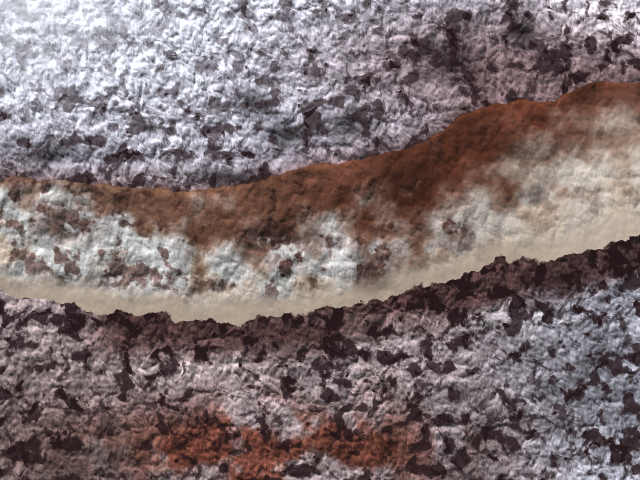
This texture is drawn by a Shadertoy shader. Its source:

```glsl
// Draws a smooth clay-lined groove crossing rough, pitted grey-brown rock.

float hash(vec2 p) {
    return fract(sin(dot(p, vec2(127.1, 311.7))) * 43758.5453);
}

float noise(vec2 p) {
    vec2 cell = floor(p), f = fract(p);
    vec2 u = f * f * (3.0 - 2.0 * f);
    float low = mix(hash(cell), hash(cell + vec2(1, 0)), u.x);
    float high = mix(hash(cell + vec2(0, 1)), hash(cell + vec2(1, 1)), u.x);
    return mix(low, high, u.y);
}

float fbm(vec2 p) {
    float sum = 0.0, amp = 0.5;
    for (int i = 0; i < 5; i++) {
        sum += amp * noise(p);
        p = mat2(1.6, 1.2, -1.2, 1.6) * p + 7.3;
        amp *= 0.5;
    }
    return sum;
}

// Rounded crumbs separated by sharp creases
float lumps(vec2 p) {
    float sum = 0.0, amp = 0.5;
    for (int i = 0; i < 4; i++) {
        sum += amp * abs(2.0 * noise(p) - 1.0);
        p = mat2(1.6, 1.2, -1.2, 1.6) * p + 3.7;
        amp *= 0.55;
    }
    return sum;
}

// Slope of the crumbs toward a light at the upper left
float relief(vec2 p, float scale, float reach) {
    vec2 toLight = vec2(-0.5, 0.86) * reach;
    return lumps(p * scale) - lumps((p + toLight) * scale);
}

// Soft elliptical blob
float spot(vec2 p, float x, float y, float w, float h) {
    vec2 d = (p - vec2(x, y)) / vec2(w, h);
    return exp(-dot(d, d));
}

float upperEdge(float x) {
    return 0.630 - 0.024 * smoothstep(0.0, 0.33, x) + 0.075 * smoothstep(0.4, 0.85, x)
         + 0.107 * smoothstep(0.8, 1.05, x) + 0.045 * smoothstep(1.13, 1.25, x);
}

float lowerEdge(float x) {
    return 0.392 - 0.057 * smoothstep(-0.1, 0.4, x) + 0.066 * smoothstep(0.55, 0.92, x)
         + 0.055 * smoothstep(0.9, 1.05, x) + 0.058 * smoothstep(1.1, 1.36, x);
}

// Grainy shading shared by both rock faces; crevice sets how much turns dark
vec3 roughen(vec3 base, vec2 p, float crevice) {
    vec2 q = p + 0.012 * vec2(noise(p * 30.0), noise(p * 30.0 + 17.0));
    float slope = relief(q, 14.0, 0.010) * 1.3 + relief(q + 4.0, 38.0, 0.006) * 1.5;
    float grain = noise(p * 170.0) - 0.5;
    float hollow = smoothstep(0.45, 0.31, fbm(q * 38.0 + 9.0)) * crevice;
    float crease = smoothstep(0.24, 0.10, lumps(q * 24.0 + 2.0)) * crevice;
    vec3 color = base * clamp(1.05 + slope + 0.35 * grain, 0.3, 1.6);
    return mix(color, vec3(0.14, 0.09, 0.10), clamp(hollow + 0.8 * crease, 0.0, 0.95));
}

vec3 upperRock(vec2 p, float above) {
    float light = clamp(1.1 - length((p - vec2(0.14, 1.0)) * vec2(0.72, 1.9)), 0.0, 1.0);
    vec3 base = mix(vec3(0.50, 0.47, 0.51), vec3(0.83, 0.85, 0.91), light);
    float brown = 0.7 * spot(p, 1.02, 0.87, 0.36, 0.12) + 0.7 * exp(-above * 35.0);
    base = mix(base, vec3(0.40, 0.30, 0.30), clamp(brown, 0.0, 0.75));
    base += 0.25 * spot(p, 1.28, 0.98, 0.15, 0.07);
    // Large sunken places
    float dark = spot(p, 1.09, 0.935, 0.035, 0.03) + 0.7 * spot(p, 0.53, 0.785, 0.04, 0.03)
               + 0.8 * spot(p, 0.59, 0.72, 0.04, 0.03) + spot(p, 0.31, 0.735, 0.016, 0.012)
               + 0.7 * spot(p, 0.94, 0.88, 0.06, 0.04) + 0.6 * spot(p, 0.1, 0.685, 0.1, 0.03)
               + 0.7 * spot(p, 0.72, 0.74, 0.05, 0.03) + 0.8 * spot(p, 0.47, 0.63, 0.07, 0.018);
    return roughen(base * (1.0 - 0.7 * min(dark, 1.0)), p, mix(0.95, 0.35, light));
}

vec3 lowerRock(vec2 p, float below) {
    vec3 base = mix(vec3(0.52, 0.47, 0.48), vec3(0.53, 0.53, 0.57), smoothstep(0.8, 1.3, p.x));
    base = mix(base, vec3(0.34, 0.28, 0.27), 0.85 * spot(p, 0.1, 0.05, 0.26, 0.17));
    float rust = spot(p, 0.58, 0.06, 0.32, 0.09) * smoothstep(0.3, 0.55, fbm(p * 14.0));
    base = mix(base, vec3(0.35, 0.19, 0.15), clamp(rust * 1.5, 0.0, 0.9));
    float band = smoothstep(0.11, 0.05, below) * smoothstep(0.12, 0.27, p.x);
    base = mix(base, vec3(0.25, 0.17, 0.165), band * 0.9);
    base += 0.17 * spot(p, 0.95, 0.335, 0.3, 0.018) + 0.1 * spot(p, 0.45, 0.25, 0.2, 0.04);
    base *= 0.72 + 0.6 * fbm(p * 8.0 + 5.0);
    return roughen(base, p + 11.0, 0.8 + 0.2 * band);
}

vec3 clay(vec2 p, float depth, float height) {
    float mottling = fbm(p * 17.0 + 3.0);
    float bumps = smoothstep(0.015, 0.08, height) * (1.0 - 0.6 * smoothstep(0.75, 1.1, p.x));
    vec3 color = mix(vec3(0.68, 0.62, 0.56), vec3(0.70, 0.70, 0.70), bumps * smoothstep(0.3, 0.55, mottling));
    color += 0.08 * smoothstep(1.0, 1.3, p.x);
    float slope = relief(p, 11.0, 0.014) + relief(p, 34.0, 0.006) * 0.9;
    color *= 1.0 + (0.2 + bumps) * slope;
    // Brown shadow hanging below the upper edge
    float reach = 0.06 + 0.09 * smoothstep(0.1, 0.55, p.x) + 0.09 * spot(p, 0.9, 0.65, 0.2, 0.4);
    float shade = 1.0 - smoothstep(0.3, 1.3, (depth + (mottling - 0.5) * 0.3) / reach);
    shade *= mix(0.65, 1.0, smoothstep(0.05, 0.4, p.x)) * (1.0 - 0.6 * spot(p, 1.31, 0.7, 0.1, 0.08));
    vec3 umber = mix(vec3(0.43, 0.30, 0.24), vec3(0.34, 0.18, 0.13), smoothstep(0.35, 0.95, p.x));
    umber *= 0.7 + 0.6 * mottling + 0.8 * slope;
    umber *= 1.0 - 0.4 * spot(p, 0.84, 0.61, 0.07, 0.06) - 0.4 * spot(p, 1.1, 0.68, 0.08, 0.04);
    color = mix(color, umber, shade * 0.95);
    // Crumbs and stains
    float stain = spot(p, 0.57, 0.51, 0.065, 0.06) + 0.8 * spot(p, 0.78, 0.47, 0.04, 0.06)
                + spot(p, 0.95, 0.53, 0.025, 0.025) + 0.8 * spot(p, 0.14, 0.54, 0.07, 0.04);
    stain = stain * smoothstep(0.3, 0.5, fbm(p * 40.0)) + 0.7 * bumps * smoothstep(0.54, 0.66, fbm(p * 32.0 + 8.0));
    return mix(color, vec3(0.27, 0.18, 0.16) * (1.0 + 2.0 * slope), clamp(stain, 0.0, 0.85));
}

void mainImage(out vec4 fragColor, in vec2 fragCoord) {
    vec2 p = fragCoord / iResolution.y;
    float soft = max(1.0 / iResolution.y, 0.002);
    float above = p.y - upperEdge(p.x) - 0.03 * (fbm(p * 24.0) - 0.5);
    float below = lowerEdge(p.x) - p.y + 0.05 * (fbm(p * 28.0 + 6.0) - 0.5);
    vec3 color = clay(p, -above, -below);
    color += vec3(0.08, 0.05, 0.03) * exp(-abs(above + 0.004) * 230.0);
    color = mix(color, upperRock(p, max(above, 0.0)), smoothstep(-soft, soft, above));
    color = mix(color, lowerRock(p, max(below, 0.0)), smoothstep(-soft, soft, below));
    // Daylight haze at the upper left
    color = mix(color, vec3(0.93, 0.95, 0.99), 0.6 * spot(p, 0.0, 1.0, 0.28, 0.16));
    fragColor = vec4(clamp(color, 0.0, 1.0), 1.0);
}
```
